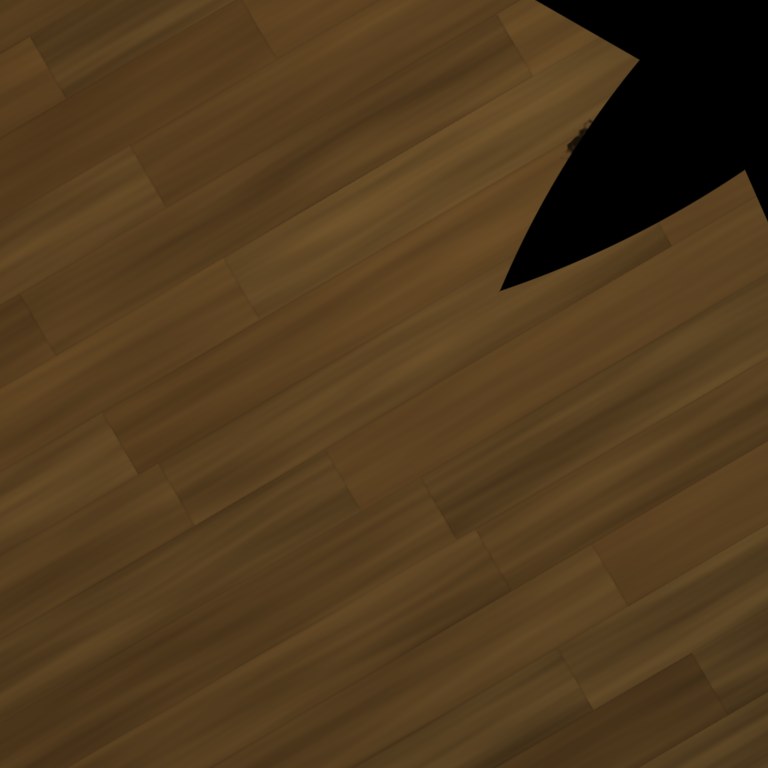
This texture is drawn by a Shadertoy shader. Its source:

```glsl
const vec3 DARK_GRAIN = vec3(0.245, 0.175, 0.090);
const vec3 LIGHT_GRAIN = vec3(0.405, 0.305, 0.165);
const vec3 WARM_TINT = vec3(1.05, 0.97, 0.87);
const vec3 OLIVE_TINT = vec3(0.98, 1.01, 1.02);
const float GRAIN_ANGLE = 0.53;
const float PLANK_WIDTH = 0.094;
const float PLANK_LENGTH = 0.72;

float hash(vec2 p) {
    vec3 q = fract(p.xyx * vec3(0.1031, 0.1030, 0.0973));
    q += dot(q, q.yzx + 33.33);
    return fract((q.x + q.y) * q.z);
}

vec2 gradient(vec2 cell) {
    float angle = 6.28318 * hash(cell);
    return vec2(cos(angle), sin(angle));
}

float gradientNoise(vec2 p) {
    vec2 i = floor(p), f = p - i;
    vec2 u = f * f * f * (f * (f * 6.0 - 15.0) + 10.0);
    vec2 e = vec2(1.0, 0.0);
    float low = mix(dot(gradient(i), f), dot(gradient(i + e), f - e), u.x);
    float high = mix(dot(gradient(i + e.yx), f - e.yx), dot(gradient(i + 1.0), f - 1.0), u.x);
    return mix(low, high, u.y);
}

// Signed distance to the line a-b, positive on its left, bowed outwards
float edgeDistance(vec2 p, vec2 a, vec2 b, float bow) {
    vec2 ab = b - a, ap = p - a;
    float t = clamp(dot(ap, ab) / dot(ab, ab), 0.0, 1.0);
    return (ab.x * ap.y - ab.y * ap.x) / length(ab) + bow * 4.0 * t * (1.0 - t);
}

// Positive inside the empty corner
float gapDistance(vec2 p) {
    vec2 topTip = vec2(0.833, 0.922), notch = vec2(0.651, 0.621), sideTip = vec2(0.970, 0.779);
    float top = edgeDistance(p, vec2(0.697, 1.0), topTip, 0.0);
    float left = edgeDistance(p, topTip, notch, 0.013);
    float bottom = edgeDistance(p, notch, sideTip, 0.012);
    float side = edgeDistance(p, sideTip + vec2(0.0), vec2(1.0, 0.711), 0.0);
    return max(max(top, side), min(left, bottom));
}

// Long streaks, from broad bands to fine fibres
float grainTone(vec2 q, vec2 seed, float contrast) {
    vec2 s = q + seed;
    s.y += 0.008 * gradientNoise(s * vec2(3.0, 6.0));
    float bands = gradientNoise(s * vec2(1.6, 21.0));
    float streaks = gradientNoise(s * vec2(2.6, 50.0) + 7.0);
    float fibres = gradientNoise(s * vec2(7.0, 125.0) + 19.0);
    float mottle = gradientNoise(s * vec2(6.0, 17.0) + 31.0);
    return contrast * (0.48 * bands + 0.36 * streaks + 0.17 * fibres) + 0.13 * mottle;
}

vec3 woodColor(vec2 p) {
    vec2 along = vec2(cos(GRAIN_ANGLE), sin(GRAIN_ANGLE));
    vec2 q = vec2(dot(p, along), dot(p, vec2(-along.y, along.x)));

    // Staggered planks
    float across = (q.y - 0.05) / PLANK_WIDTH;
    float row = floor(across);
    float lengthwise = q.x / PLANK_LENGTH + hash(vec2(row + 40.0, 3.0));
    vec2 plank = vec2(floor(lengthwise), row) + 50.0;
    float character = hash(plank + 11.0);
    vec2 seed = vec2(hash(plank), hash(plank + 23.0)) * 9.0;

    float tone = 0.55 + 0.20 * (hash(plank + 5.0) - 0.5);
    tone += grainTone(q, seed, mix(0.50, 1.25, character));

    // Faint joints
    float toSeam = (0.5 - abs(fract(across) - 0.5)) * PLANK_WIDTH;
    float toEnd = (0.5 - abs(fract(lengthwise) - 0.5)) * PLANK_LENGTH;
    tone -= 0.12 * (1.0 - smoothstep(0.0, 0.003, min(toSeam, toEnd)));

    vec3 color = mix(DARK_GRAIN, LIGHT_GRAIN, clamp(tone, 0.0, 1.1));
    float warmth = 0.75 - 0.45 * character - 0.35 * (p.x - 0.5);
    color *= mix(OLIVE_TINT, WARM_TINT, clamp(warmth, 0.0, 1.0));

    // Soft light falling off towards the lower left
    return color * (1.14 - 0.26 * distance(p, vec2(0.65, 0.75)));
}

// Small ragged chip beside the gap
float chipMask(vec2 p) {
    float ragged = 0.012 * gradientNoise(p * 110.0);
    vec2 d = (p - vec2(0.755, 0.815)) * mat2(0.55, 0.83, -0.83, 0.55);
    return 1.0 - smoothstep(0.004, 0.013, length(d * vec2(0.45, 1.0)) + ragged);
}

void mainImage(out vec4 fragColor, in vec2 fragCoord) {
    vec2 p = fragCoord / iResolution.xy;
    vec2 pixel = 1.0 / iResolution.xy;

    // Four samples soften the plank joints
    vec3 color = vec3(0.0);
    for (int k = 0; k < 4; k++) {
        vec2 corner = vec2(k % 2, k / 2) - 0.5;
        color += 0.25 * woodColor(p + 0.6 * corner * pixel);
    }
    color *= 1.0 - 0.75 * chipMask(p);
    color *= 1.0 - smoothstep(-pixel.y, pixel.y, gapDistance(p));
    fragColor = vec4(color, 1.0);
}
```
